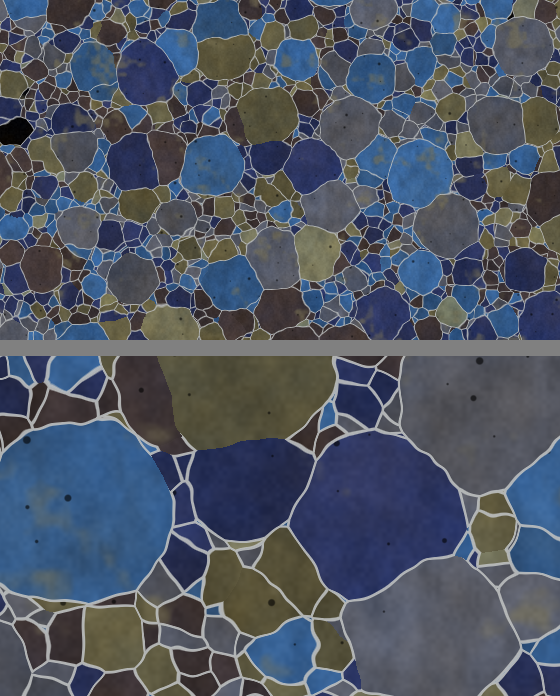
Top: the whole. Bottom: its middle third, enlarged.
A WebGL 2 fragment shader for this texture:

```glsl
#version 300 es
precision highp float;
precision highp int;
uniform vec2 u_resolution;
out vec4 outColor;

vec3 hash(ivec3 p) {
  uvec3 v = uvec3(p + 4096) * 1664525u + 1013904223u;
  v.x += v.y * v.z; v.y += v.z * v.x; v.z += v.x * v.y;
  v ^= v >> 16u;
  v.x += v.y * v.z; v.y += v.z * v.x; v.z += v.x * v.y;
  return vec3(v >> 8u) / 16777216.0;
}

float noise(vec2 p, int seed) {
  ivec2 i = ivec2(floor(p));
  vec2 f = fract(p);
  f = f * f * (3.0 - 2.0 * f);
  float low = mix(hash(ivec3(i, seed)).x, hash(ivec3(i + ivec2(1, 0), seed)).x, f.x);
  float high = mix(hash(ivec3(i + ivec2(0, 1), seed)).x, hash(ivec3(i + 1, seed)).x, f.x);
  return mix(low, high, f.y);
}

float fbm(vec2 p, int seed) {
  return 0.5 * noise(p, seed) + 0.3 * noise(p * 2.1, seed + 1) + 0.2 * noise(p * 4.3, seed + 2);
}

float layerSize(int layer) {
  return 0.034 * pow(2.1, float(layer));
}

// Grain seed: position and squared radius
vec3 grainSeed(ivec3 id) {
  float size = layerSize(id.z);
  vec3 h = hash(id);
  return vec3((vec2(id.xy) + 0.1 + 0.8 * h.xy) * size, 0.45 * size * size * h.z * h.z);
}

float power(vec2 p, vec3 seed) {
  vec2 d = p - seed.xy;
  return dot(d, d) - seed.z;
}

ivec3 neighbour(vec2 p, int layer, int k) {
  return ivec3(ivec2(floor(p / layerSize(layer))) + ivec2(k % 5, k / 5) - 2, layer);
}

ivec3 findGrain(vec2 p) {
  ivec3 nearest = ivec3(0);
  float best = 1e5;
  for (int layer = 0; layer < 3; layer++)
    for (int k = 0; k < 25; k++) {
      ivec3 id = neighbour(p, layer, k);
      float d = power(p, grainSeed(id));
      if (d < best) { best = d; nearest = id; }
    }
  return nearest;
}

// Distance to the closest boundary, with a few boundaries left open
float boundaryDistance(vec2 p, ivec3 grain) {
  vec3 own = grainSeed(grain);
  float ownPower = power(p, own), nearest = 1.0;
  for (int layer = 0; layer < 3; layer++)
    for (int k = 0; k < 25; k++) {
      ivec3 id = neighbour(p, layer, k);
      if (id == grain || hash(id + grain + 77).x < 0.06) continue;
      vec3 other = grainSeed(id);
      float d = (power(p, other) - ownPower) / (2.0 * distance(own.xy, other.xy));
      nearest = min(nearest, d);
    }
  return nearest;
}

vec3 grainColor(ivec3 grain) {
  vec3 tones[5] = vec3[5](
    vec3(0.36, 0.34, 0.24), vec3(0.24, 0.20, 0.20), vec3(0.16, 0.19, 0.34),
    vec3(0.20, 0.35, 0.53), vec3(0.32, 0.33, 0.37));
  vec3 h = hash(grain + ivec3(0, 0, 20));
  float region = fbm(grainSeed(grain).xy * 2.6, 30);
  float tone = fract(0.65 * h.x + 2.2 * region);
  vec3 color = tones[int(tone * 5.0)] * mix(0.86, 1.14, h.y);
  color = mix(color, vec3(0.50, 0.49, 0.35), 0.8 * step(0.965, h.z));
  return color * (1.0 - 0.9 * step(h.z, 0.004));
}

// Small dark pits
float pits(vec2 p, float pixel) {
  ivec2 cell = ivec2(floor(p / 0.05));
  vec3 h = hash(ivec3(cell, 50));
  vec2 center = (vec2(cell) + 0.2 + 0.6 * h.xy) * 0.05;
  float radius = mix(0.001, 0.004, h.z * h.z);
  float shown = step(hash(ivec3(cell, 51)).x, 0.35);
  return shown * (1.0 - smoothstep(radius - pixel, radius + pixel, distance(p, center)));
}

void main() {
  vec2 p = gl_FragCoord.xy / u_resolution.y;
  float pixel = 1.0 / u_resolution.y;

  // Gently bent boundaries
  vec2 bend = vec2(noise(p * 24.0, 60), noise(p * 24.0, 61)) - 0.5;
  vec2 ripple = vec2(noise(p * 65.0, 62), noise(p * 65.0, 63)) - 0.5;
  vec2 q = p + 0.015 * bend + 0.005 * ripple;
  ivec3 grain = findGrain(q);
  float edge = boundaryDistance(q, grain);

  // Mottled fill, stains and grit
  vec3 color = grainColor(grain);
  color *= 0.82 + 0.36 * fbm(p * vec2(38.0, 26.0), 70);
  color += 0.05 * (fbm(p * 14.0, 80) - 0.5) * vec3(1.2, 0.4, -1.0);
  float stain = smoothstep(0.64, 0.85, fbm(p * 17.0, 90));
  color = mix(color, vec3(0.48, 0.45, 0.33), 0.55 * stain);
  color += 0.03 * (noise(p * 230.0, 95) - 0.5);
  color *= 1.0 - 0.6 * pits(p, pixel);

  // Thin pale boundary lines
  float line = clamp((0.0014 - edge) / pixel + 0.5, 0.0, 1.0);
  color = mix(color, vec3(0.74, 0.75, 0.75), 0.9 * line);
  outColor = vec4(color, 1.0);
}
```
